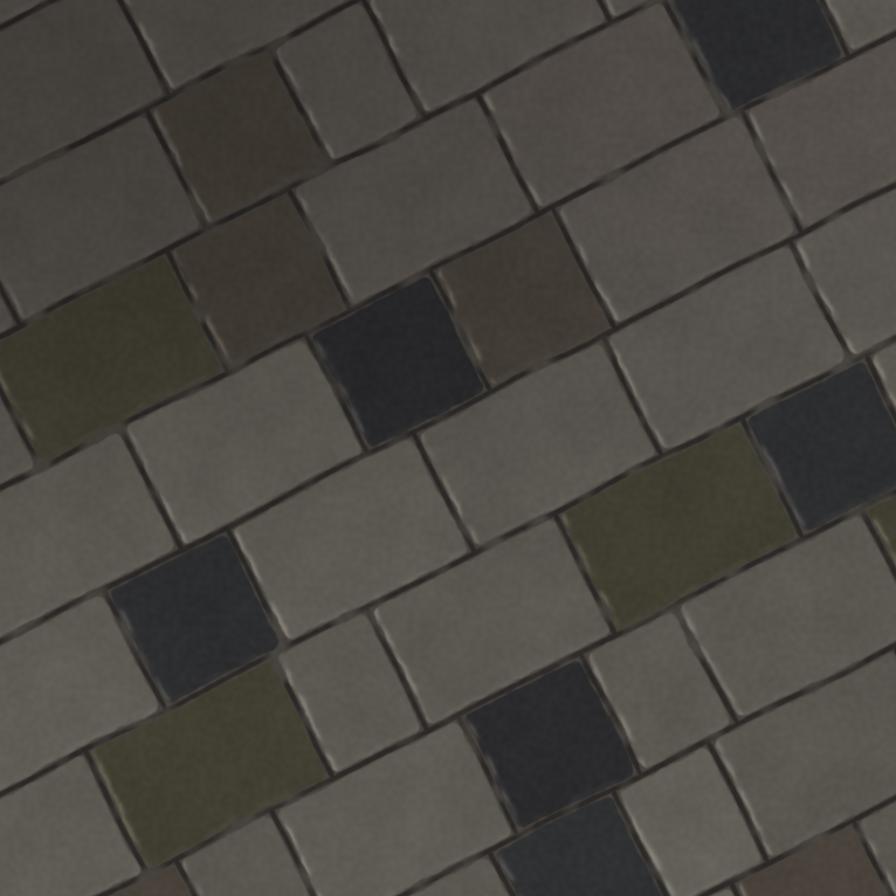
A Shadertoy shader for this texture:

```glsl
const float TILT = 0.471;          // slope of the rows, radians
const float ROW_HEIGHT = 0.1523;
const float ROW_SHIFT = 0.662;
const float LONG_STONE = 0.235;
const float SQUARE_STONE = 0.154;
const float SMALL_STONE = 0.118;
const float JOINT = 0.0090;
const float CREVICE_WIDTH = 0.0036;
const float CORNER = 0.008;
const float SOFTNESS = 0.0020;
const float RIM_WIDTH = 0.0055;
const float KIND_STEP = 0.2764;    // spreads the kinds evenly along a row
const int MAX_STONES = 14;

const vec3 WARM_GREY = vec3(0.335, 0.314, 0.294);
const vec3 PALE_GREY = vec3(0.358, 0.352, 0.325);
const vec3 OLIVE = vec3(0.250, 0.238, 0.192);
const vec3 BROWN = vec3(0.268, 0.246, 0.218);
const vec3 CHARCOAL = vec3(0.160, 0.161, 0.169);
const vec3 SLATE = vec3(0.186, 0.191, 0.192);
const vec3 MORTAR = vec3(0.272, 0.256, 0.238);
const vec3 CREVICE = vec3(0.165, 0.155, 0.148);
const vec3 RIM = vec3(0.120, 0.117, 0.106);

float hash(vec2 p) {
    vec3 q = fract(p.xyx * 0.1031);
    q += dot(q, q.yzx + 33.33);
    return fract((q.x + q.y) * q.z);
}

vec2 gradientAt(vec2 cell) {
    float angle = 6.2832 * hash(cell + 71.0);
    return vec2(cos(angle), sin(angle));
}

// Gradient noise, about -0.7 to 0.7
float noise(vec2 p) {
    vec2 i = floor(p), f = p - i;
    vec2 w = f * f * f * (f * (f * 6.0 - 15.0) + 10.0);
    vec2 e = vec2(1.0, 0.0);
    float low = mix(dot(gradientAt(i), f), dot(gradientAt(i + e), f - e), w.x);
    float high = mix(dot(gradientAt(i + e.yx), f - e.yx), dot(gradientAt(i + 1.0), f - 1.0), w.x);
    return mix(low, high, w.y);
}

float fbm(vec2 p) {
    float sum = 0.0, amp = 0.6;
    for (int i = 0; i < 3; i++) {
        sum += amp * noise(p);
        p = p * 2.03 + 17.0;
        amp *= 0.5;
    }
    return sum;
}

float roundedBox(vec2 p, vec2 halfSize, float radius) {
    vec2 q = abs(p) - halfSize + radius;
    return length(max(q, 0.0)) + min(max(q.x, q.y), 0.0) - radius;
}

float stoneKind(float index, float row) {
    return fract(KIND_STEP * index + hash(vec2(row + 40.0, 7.0))
               + 0.16 * hash(vec2(index, row + 90.0)));
}

float stoneLength(float kind) {
    return kind < 0.56 ? LONG_STONE : kind < 0.90 ? SQUARE_STONE : SMALL_STONE;
}

vec3 stoneColour(float kind, float tone, vec3 grey) {
    if (kind < 0.51 || kind > 0.81) return grey;
    return kind < 0.56 ? OLIVE : kind < 0.71 ? mix(CHARCOAL, SLATE, tone * tone) : BROWN;
}

void mainImage(out vec4 fragColor, in vec2 fragCoord) {
    vec2 uv = fragCoord / iResolution.xy;
    float c = cos(TILT), s = sin(TILT);
    vec2 p = vec2(c * uv.x + s * uv.y, c * uv.y - s * uv.x);
    p += 0.0045 * vec2(noise(uv * 9.0), noise(uv * 9.0 + 31.0));

    // Walk along the row to the stone under this point
    float across = p.y / ROW_HEIGHT - ROW_SHIFT;
    float row = floor(across);
    float start = -0.03 - LONG_STONE * hash(vec2(row + 20.0, 3.0));
    float index = 0.0;
    float kind = stoneKind(index, row);
    float size = stoneLength(kind);
    for (int i = 0; i < MAX_STONES; i++) {
        if (p.x < start + size) break;
        start += size;
        index += 1.0;
        kind = stoneKind(index, row);
        size = stoneLength(kind);
    }

    // Worn outline
    vec2 local = vec2(p.x - start - 0.5 * size, (across - row - 0.5) * ROW_HEIGHT);
    vec2 cellHalf = 0.5 * vec2(size, ROW_HEIGHT);
    vec2 halfSize = cellHalf - 0.5 * JOINT;
    float wear = fbm(uv * 48.0);
    float dist = roundedBox(local, halfSize, CORNER) + 0.0036 * wear;
    float soft = max(SOFTNESS, 0.75 / iResolution.y);
    float inside = 1.0 - smoothstep(-soft, soft, dist);

    // Stone face: tone, stains and grain
    float tone = hash(vec2(index + 5.0, row + 60.0));
    float pale = clamp(0.45 * tone + 0.75 * (0.75 - uv.y), 0.0, 1.0);
    vec3 stone = stoneColour(kind, tone, mix(WARM_GREY, PALE_GREY, pale));
    stone *= 0.97 + 0.06 * tone + 0.09 * fbm(uv * 14.0);
    stone += 0.018 * noise(uv * 130.0) + 0.008 * noise(uv * 60.0);

    // Lit, chipped rim on the left end, fainter along the lower side
    vec2 fromEdge = (local + halfSize - 0.0036 * wear) / RIM_WIDTH - 0.4;
    vec2 rim = exp(-2.5 * fromEdge * fromEdge);
    float chipped = smoothstep(-0.35, 0.25, noise(uv * 34.0));
    stone += RIM * chipped * max(rim.x, 0.2 * rim.y);

    // Joint: grit with a thin broken crevice
    vec2 toBorder = cellHalf - abs(local);
    float border = min(toBorder.x, toBorder.y) + 0.0020 * wear;
    float crack = 1.0 - smoothstep(0.3 * CREVICE_WIDTH, 1.3 * CREVICE_WIDTH, border);
    crack *= smoothstep(-0.42, 0.05, noise(uv * 24.0 + 9.0));
    vec3 joint = mix(MORTAR, CREVICE, crack) + 0.02 * noise(uv * 110.0);

    // Uneven light, dimmer to the upper left
    float corner = length((uv - vec2(0.0, 1.0)) * vec2(0.7, 1.0));
    float light = mix(0.80, 1.03, smoothstep(0.0, 0.85, corner));
    fragColor = vec4(mix(joint, stone, inside) * light, 1.0);
}
```
